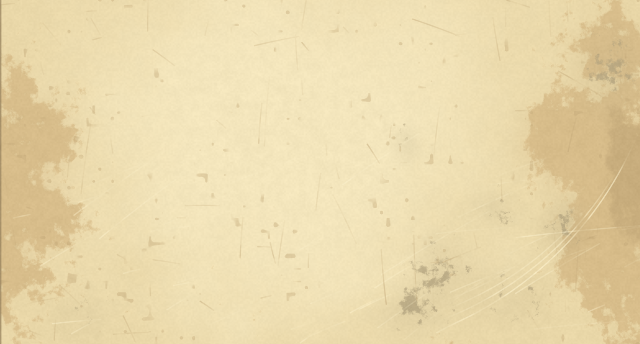
Reproduce this texture procedurally as a Shadertoy shader.

```glsl
// Aged cream paper: a pale centre, flaking tan wear at both sides, grey mildew
// at the lower right, and fine light and dark scratches. Soft blobs set where
// the wear lies; thresholded fractal noise breaks it into ragged flakes.

#define IVORY vec3(0.955, 0.900, 0.738)
#define CREAM vec3(0.915, 0.845, 0.660)
#define TAN   vec3(0.835, 0.725, 0.525)
#define BROWN vec3(0.760, 0.655, 0.470)
#define GREY  vec3(0.690, 0.630, 0.490)
#define PALE  vec3(0.980, 0.935, 0.790)
#define FLAKE_SCALE 13.0
#define FLAKE_EDGE 0.07
#define GRAIN 0.022
#define SCRATCHES 44
#define SCRATCH_WIDTH 0.0011

float hash(vec2 p) {
    vec3 q = fract(vec3(p.xyx) * 0.1031);
    q += dot(q, q.yzx + 33.33);
    return fract((q.x + q.y) * q.z);
}

float noise(vec2 p) {
    vec2 i = floor(p), f = fract(p);
    f = f * f * (3.0 - 2.0 * f);
    return mix(mix(hash(i), hash(i + vec2(1, 0)), f.x),
               mix(hash(i + vec2(0, 1)), hash(i + vec2(1, 1)), f.x), f.y);
}

float fbm(vec2 p) {
    float sum = 0.0, amp = 0.5;
    for (int i = 0; i < 5; i++) {
        sum += amp * noise(p);
        p = mat2(1.6, 1.2, -1.2, 1.6) * p + 17.3;
        amp *= 0.58;
    }
    return sum / 1.11;
}

// Soft elliptical region in uv space
float blob(vec2 uv, vec2 centre, vec2 radius) {
    vec2 d = (uv - centre) / radius;
    return exp(-dot(d, d));
}

// Ragged flakes: coverage 0 leaves the paper bare, 1 hides nearly all of it
float flakes(float n, float coverage) {
    float level = mix(0.86, 0.30, clamp(coverage, 0.0, 1.0));
    return smoothstep(level - FLAKE_EDGE, level + FLAKE_EDGE, n);
}

float line(float dist, float px) {
    float w = max(SCRATCH_WIDTH, 0.4 * px);
    return 1.0 - smoothstep(w * 0.4, w + px * 0.8, dist);
}

// Straight scratches whose direction lies within spread of angle
float scratches(vec2 p, vec2 area, float seed, float angle, float spread, float reach, float px) {
    float sum = 0.0;
    for (int i = 0; i < SCRATCHES; i++) {
        vec2 id = vec2(float(i) * 3.7, seed);
        vec2 start = vec2(hash(id), hash(id + 11.0)) * area;
        float a = angle + spread * (hash(id + 23.0) - 0.5);
        float len = reach * (0.15 + pow(hash(id + 37.0), 2.0));
        vec2 dir = vec2(cos(a), sin(a)), d = p - start;
        float t = clamp(dot(d, dir), 0.0, len);
        float bow = 0.03 * t * (len - t) / len;
        float dist = length(d - dir * t - vec2(-dir.y, dir.x) * bow);
        float fade = 0.25 + 0.75 * hash(id + 51.0);
        sum = max(sum, fade * line(dist, px) * (1.0 - 0.6 * t / len));
    }
    return sum;
}

void mainImage(out vec4 fragColor, in vec2 fragCoord) {
    vec2 uv = fragCoord / iResolution.xy;
    float aspect = iResolution.x / iResolution.y, px = 1.0 / iResolution.y;
    vec2 p = vec2(uv.x * aspect, uv.y);
    float broad = fbm(p * 3.0 + 4.0), fine = fbm(p * 42.0 + 9.0);
    vec2 warped = uv + 0.05 * (vec2(broad, fbm(p * 4.0 + 31.0)) - 0.5);

    // Paper: pale centre, deeper cream outward, cloudy mottling
    float rim = length((uv - vec2(0.45, 0.60)) * vec2(1.45, 1.05));
    float tone = smoothstep(0.20, 0.82, rim + 0.55 * (broad - 0.5) + 0.18 * (fine - 0.5));
    vec3 col = mix(IVORY, CREAM, tone);

    // Tan wear along the left and right sides
    float left = 0.70 * blob(warped, vec2(0.0, 0.48), vec2(0.085, 0.42))
               + 0.55 * blob(warped, vec2(0.09, 0.60), vec2(0.06, 0.13))
               + 0.45 * blob(warped, vec2(0.08, 0.36), vec2(0.09, 0.12));
    float right = 0.95 * blob(warped, vec2(0.88, 0.57), vec2(0.07, 0.13))
                + 0.75 * blob(warped, vec2(1.0, 0.40), vec2(0.09, 0.42))
                + 0.45 * blob(warped, vec2(0.92, 0.28), vec2(0.07, 0.12))
                + 0.38 * blob(warped, vec2(0.93, 0.86), vec2(0.09, 0.16));
    float ragged = 0.55 * fbm(p * vec2(1.25, 0.8) * FLAKE_SCALE) + 0.45 * fine;
    float wear = left + right;
    float stray = 0.24 * smoothstep(0.35, 0.85, rim) + 0.12 * blob(uv, vec2(0.48, 0.9), vec2(0.12, 0.1));
    col = mix(col, TAN, 0.35 * smoothstep(0.1, 1.0, wear));
    col = mix(col, TAN, 0.85 * flakes(ragged, wear + stray));
    float depth = blob(warped, vec2(1.0, 0.42), vec2(0.075, 0.38)) + 0.25 * left;
    col = mix(col, BROWN, 0.75 * flakes(0.5 * ragged + 0.5 * broad, 0.75 * depth));

    // Grey mildew, mostly in a diagonal band at the lower right
    float mildew = 0.48 * blob(warped, vec2(0.64, 0.59), vec2(0.035, 0.08))
                 + 0.48 * blob(warped, vec2(0.69, 0.25), vec2(0.06, 0.11))
                 + 0.50 * blob(warped, vec2(0.64, 0.09), vec2(0.06, 0.08))
                 + 0.46 * blob(warped, vec2(0.78, 0.40), vec2(0.05, 0.07))
                 + 0.62 * blob(warped, vec2(0.89, 0.35), vec2(0.04, 0.09))
                 + 0.42 * blob(warped, vec2(0.80, 0.13), vec2(0.10, 0.13))
                 + 0.48 * blob(warped, vec2(0.96, 0.78), vec2(0.07, 0.18))
                 + 0.38 * blob(warped, vec2(0.13, 0.08), vec2(0.08, 0.12));
    float spores = 0.5 * fbm(p * vec2(1.1, 0.9) * FLAKE_SCALE * 1.3 + 60.0) + 0.5 * fbm(p * 50.0 + 70.0);
    col = mix(col, GREY, 0.18 * smoothstep(0.1, 0.7, mildew) + 0.65 * flakes(spores, mildew));

    // Small dark specks
    float speck = smoothstep(0.80, 0.92, noise(p * 55.0 + 5.0)) * smoothstep(0.56, 0.70, noise(p * 13.0 + 80.0));
    col = mix(col, BROWN, 0.40 * speck);

    // Scratches: rising pale ones below, steep and loose dark ones all over
    float broken = 0.35 + 0.65 * smoothstep(0.3, 0.6, noise(p * 26.0));
    float pale = scratches(p, vec2(aspect, 0.5), 3.0, 0.38, 0.6, 0.32, px);
    float steep = scratches(p, vec2(aspect, 1.0), 71.0, 1.57, 0.5, 0.20, px);
    float loose = scratches(p, vec2(aspect, 1.0), 137.0, -0.4, 1.6, 0.14, px);
    col = mix(col, PALE, 0.60 * pale * broken);
    col = mix(col, BROWN, 0.50 * max(steep, loose) * broken);

    // Long pale arcs sweeping up the lower right
    for (int i = 0; i < 4; i++) {
        float k = float(i);
        float dist = abs(length(p - vec2(0.90 + 0.03 * k, 1.0)) - 1.03 + 0.035 * k);
        float span = smoothstep(1.25, 1.45, p.x) * smoothstep(0.62 - 0.1 * k, 0.45 - 0.1 * k, p.y);
        col = mix(col, PALE, (0.65 - 0.12 * k) * span * broken * line(dist, px));
    }

    // Dark left margin and paper grain
    col = mix(col, BROWN * 0.78, 0.75 * (1.0 - smoothstep(0.002, 0.006, p.x)));
    col += GRAIN * (noise(p * 210.0) - 0.5) + 0.035 * (fine - 0.5);
    fragColor = vec4(clamp(col, 0.0, 1.0), 1.0);
}
```
